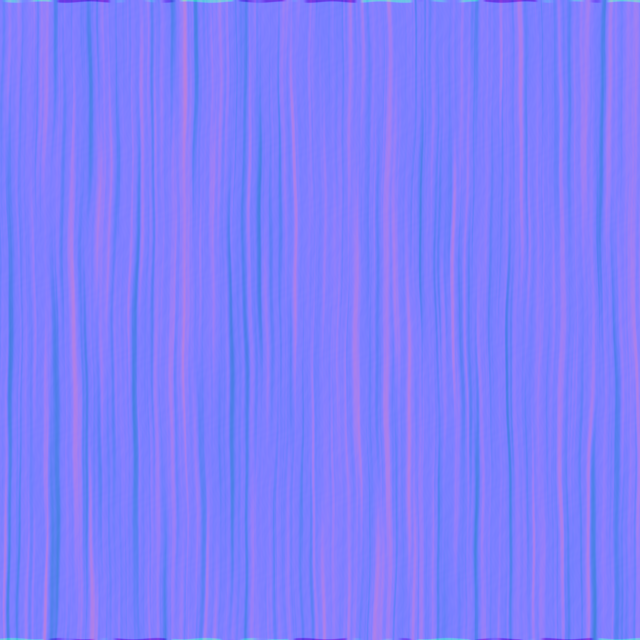
Give the GLSL for this texture map, as a three.js fragment shader.

```glsl
#define BASE_RED 0.496
#define BROAD_TILT 0.026
#define DEEP_TILT 0.235
#define MEDIUM_TILT 0.125
#define FINE_TILT 0.050
#define TILT_LIMIT 0.31
#define WANDER 0.0021
#define GRAIN 0.007
#define RIM_HEIGHT 0.0030
#define RIM_TILT 0.27
#define BLUE_LOSS 2.5

varying vec2 vUv;

float hash(vec2 p) {
  vec3 q = fract(vec3(p.xyx) * 0.1031);
  q += dot(q, q.yzx + 33.33);
  return fract((q.x + q.y) * q.z);
}

// Sideways drift shared by all fibres
float wander(vec2 p) {
  return WANDER * (sin(9.0 * p.y + 4.0 * sin(7.0 * p.x))
    + 0.55 * sin(17.0 * p.y + 23.0 * p.x + 1.0)
    + 0.22 * sin(39.0 * p.y - 31.0 * p.x));
}

// Cellular field of long tapered strokes, tilted left or right
float strokes(vec2 p, vec2 cells, vec2 widths, float seed) {
  p *= cells;
  float column = floor(p.x);
  float tilt = 0.0;
  for (int i = -1; i <= 1; i++) {
    float c = column + float(i);
    float y = p.y + hash(vec2(c + seed, seed));
    float row = floor(y);
    for (int j = -1; j <= 1; j++) {
      vec2 id = vec2(c + seed, row + float(j) + 2.0 * seed);
      float along = y - row - float(j) - mix(0.1, 0.9, hash(id + 11.3));
      float reach = mix(0.4, 1.1, hash(id + 23.7));
      float taper = 1.0 - smoothstep(0.3, 1.0, abs(along) / reach);
      float side = hash(id + 37.1) < 0.5 ? -1.0 : 1.0;

      float bend = 0.08 * sin(3.5 * along + 6.28 * hash(id + 41.9));
      float across = p.x - c - mix(0.1, 0.9, hash(id + 53.3)) - bend;
      float width = mix(widths.x, widths.y, hash(id + 67.7));
      width *= mix(0.55, 1.0, taper) * (side < 0.0 ? 0.85 : 1.0);
      float strength = mix(0.2, 1.0, hash(id + 79.1));
      tilt += side * strength * taper * exp(-across * across / (width * width));
    }
  }
  return tilt;
}

// Faint slanted scratches from layered sines
float scratches(vec2 p) {
  float a = sin(410.0 * p.x + 90.0 * p.y + 3.0 * sin(57.0 * p.y));
  float b = sin(690.0 * p.x - 60.0 * p.y + 4.0 * sin(83.0 * p.y + 19.0 * p.x));
  float c = sin(150.0 * p.y - 330.0 * p.x + 2.0 * sin(71.0 * p.x));
  return (a * b + 0.6 * c) * GRAIN;
}

// Broken upward and downward tilt along the top and bottom rims
float rim(vec2 p) {
  float top = step(0.5, p.y);
  float x = p.x + 0.37 * top;
  float runs = sin(19.0 * x + 1.2) + 0.8 * sin(47.0 * x) + 0.5 * sin(113.0 * x + 2.0);
  float chunk = smoothstep(0.1, 0.9, abs(runs)) * sign(runs);
  float height = RIM_HEIGHT * (0.7 + 0.4 * top + 0.35 * sin(83.0 * x));
  float edge = min(p.y, 1.0 - p.y);
  return RIM_TILT * chunk * (1.0 - smoothstep(height - 0.0015, height + 0.0015, edge));
}

void main() {
  vec2 p = vUv;
  vec2 fibre = vec2(p.x + wander(p), p.y);

  // Slope across the fibres, from broad swells to fine lines
  float tilt = BROAD_TILT * strokes(fibre, vec2(22.0, 1.5), vec2(0.2, 0.34), 5.0);
  tilt += DEEP_TILT * strokes(fibre, vec2(40.0, 1.6), vec2(0.09, 0.20), 31.0);
  tilt += MEDIUM_TILT * strokes(fibre, vec2(84.0, 2.4), vec2(0.14, 0.30), 67.0);
  tilt += FINE_TILT * strokes(fibre, vec2(165.0, 3.2), vec2(0.22, 0.36), 113.0);

  float scratch = scratches(p);
  tilt += scratch;
  tilt /= sqrt(1.0 + tilt * tilt / (TILT_LIMIT * TILT_LIMIT));

  // Pack the slopes as a tangent space normal
  float lift = rim(p);
  float red = BASE_RED + tilt - 0.3 * abs(lift);
  float green = 0.5 + lift + 0.6 * scratch - 0.04 * min(tilt, 0.0) * sin(9.0 * p.y);
  float blue = 1.0 - BLUE_LOSS * tilt * tilt - 1.4 * lift * lift;
  gl_FragColor = vec4(red, green, blue, 1.0);
}
```
